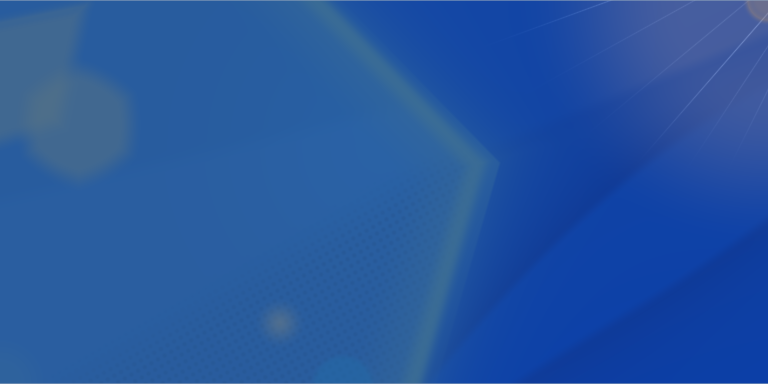
This background is drawn by a WebGL 1 fragment shader. Its source:

```glsl
precision highp float;
// Blue abstract backdrop: a translucent angular panel on the left, layered waves
// and a warm corner flare with fanned rays on the right. Half planes shape the
// panel, curves shade the waves, and polygon distances draw the soft bokeh.
uniform vec2 u_resolution;

// Signed distance to a hexagon with its points up and down.
float hexagon(vec2 p, float r) {
  p = abs(p);
  return max(p.x, dot(p, vec2(0.5, 0.866))) - r;
}

// Coverage of a shape whose edge blurs over the given width.
float soft(float d, float blur) {
  return 1.0 - smoothstep(-blur, blur, d);
}

// Shadow cast on one side of a curve, fading with depth.
float shadow(float depth, float fade) {
  return smoothstep(-0.015, 0.03, depth) * exp(-max(depth, 0.0) / fade);
}

// Distance to the angular panel around its right-hand corner.
float panel(vec2 p) {
  return max(dot(p, vec2(0.714, 0.700)), dot(p, vec2(0.961, -0.277)));
}

// Thin rays fanned out from a source beyond the upper right corner.
float rays(vec2 p) {
  vec2 q = vec2(2.234, 1.234) - p;
  float radius = length(q);
  float angle = atan(q.y, q.x);
  float sum = 0.0;
  for (int i = 0; i < 6; i++) {
    float k = float(i);
    float target = 0.35 + 0.155 * k + 0.04 * sin(0.9 * max(k - 1.0, 0.0));
    float across = abs(angle - target) * radius;
    float fade = 1.0 - smoothstep(0.45, 1.08 - 0.06 * k, radius);
    sum += soft(across, 0.004) * fade * (0.6 + 0.4 * cos(2.094 * k));
  }
  return sum;
}

vec3 waves(vec2 p) {
  vec3 color = mix(vec3(0.045, 0.25, 0.66), vec3(0.07, 0.27, 0.65), p.y);
  float x = p.x - 1.12;
  float ridge = 1.23 * x - 0.4 * x * x;
  float lower = 0.68 * (p.x - 1.35) + 0.012 * sin(6.0 * p.x);
  float upper = 0.63 + 0.41 * (p.x - 1.3);

  // Dark folds above the ridge and below the other two curves.
  vec3 fold = vec3(0.06, 0.21, 0.56);
  color = mix(color, fold, 0.75 * shadow(p.y - ridge, 0.17));
  color = mix(color, fold, 0.70 * shadow(lower - p.y, 0.15));
  color = mix(color, fold, 0.25 * shadow(upper - p.y, 0.15));

  // Lavender haze, rays and an amber arc in the upper corner.
  float corner = length(p - vec2(2.0, 1.0));
  float haze = 1.0 - smoothstep(0.22, 0.66, corner);
  float dim = 1.0 - 0.28 * shadow(upper - p.y, 0.15);
  color = mix(color, vec3(0.32, 0.39, 0.62), 0.82 * haze * dim);
  color += vec3(0.30, 0.30, 0.27) * rays(p);
  float arc = 0.3 * soft(corner - 0.05, 0.02) + 0.45 * soft(abs(corner - 0.052), 0.014);
  return mix(color, vec3(0.74, 0.58, 0.40), arc);
}

vec3 interior(vec2 p, float d) {
  vec3 color = vec3(0.155, 0.36, 0.62);
  // Broad sheet of light crossing the panel.
  float sheet = p.y - 0.48 - 0.23 * p.x;
  color += 0.008 * (1.0 - smoothstep(-0.03, 0.03, sheet));
  vec2 bright = p - vec2(1.0, 0.62);
  color += vec3(0.0, 0.015, 0.02) * exp(-8.0 * dot(bright, bright));

  // Slanted halftone dots in the lower wedge.
  float wedge = smoothstep(0.02, -0.14, p.y - 0.10 - 0.59 * (p.x - 0.26));
  vec2 grid = mat2(0.87, -0.5, 0.5, 0.87) * p * 50.0;
  float spot = soft(length(fract(grid) - 0.5) - 0.27, 0.18);
  color = mix(color, vec3(0.15, 0.34, 0.58), wedge * (0.2 + 0.5 * spot));

  // Haze towards the panel border.
  return mix(color, vec3(0.21, 0.41, 0.60), 0.6 * smoothstep(-0.20, 0.0, d));
}

void main() {
  vec2 p = gl_FragCoord.xy / u_resolution * vec2(2.0, 1.0);
  vec2 tip = p - vec2(1.255, 0.576);
  float d = panel(tip);

  // Waves, then the glow and faint second rim outside the panel.
  vec3 color = waves(p);
  color = mix(color, vec3(0.16, 0.37, 0.62), 0.82 * exp(-max(d, 0.0) / 0.105));
  float outer = panel(p - vec2(1.302, 0.576));
  float near = exp(-3.5 * length(tip));
  color = mix(color, vec3(0.21, 0.42, 0.61), 0.5 * near * soft(outer, 0.004));

  // Panel and its bright rim.
  color = mix(color, interior(p, d), soft(d, 0.015));
  float rim = smoothstep(-0.06, -0.012, d) * (1.0 - smoothstep(-0.012, 0.03, d));
  color = mix(color, vec3(0.25, 0.44, 0.57), 0.6 * rim);

  // Bokeh: a clipped warm pane with a streak along its top.
  vec3 warm = vec3(0.34, 0.45, 0.52);
  float top = dot(p - vec2(0.0, 0.94), vec2(-0.196, 0.98));
  float side = dot(p - vec2(0.22, 0.98), vec2(0.977, -0.212));
  float base = dot(p - vec2(0.0, 0.63), vec2(0.3, -0.95));
  color = mix(color, warm, 0.52 * soft(max(top, max(side, base)), 0.03));
  color = mix(color, warm, 0.35 * soft(abs(top), 0.014) * soft(side, 0.04));

  // Rounded hexagon, spark, cyan disc and corner tint.
  vec2 q = p - vec2(0.205, 0.675);
  float round = mix(hexagon(q, 0.13), length(q) - 0.14, 0.5);
  color = mix(color, warm, 0.55 * soft(round, 0.035));
  float spark = length(p - vec2(0.729, 0.159));
  color = mix(color, vec3(0.37, 0.46, 0.54), 0.75 * soft(spark - 0.03, 0.04));
  float disc = length(p - vec2(0.893, -0.005)) - 0.077;
  color = mix(color, vec3(0.14, 0.41, 0.65), 0.6 * soft(disc, 0.012));
  color = mix(color, vec3(0.21, 0.41, 0.60), 0.4 * soft(length(p) - 0.09, 0.05));

  // Pale hairline along the top and bottom borders.
  float border = smoothstep(0.4965, 0.4985, abs(p.y - 0.5));
  gl_FragColor = vec4(mix(color, vec3(0.55, 0.63, 0.73), 0.6 * border), 1.0);
}
```
